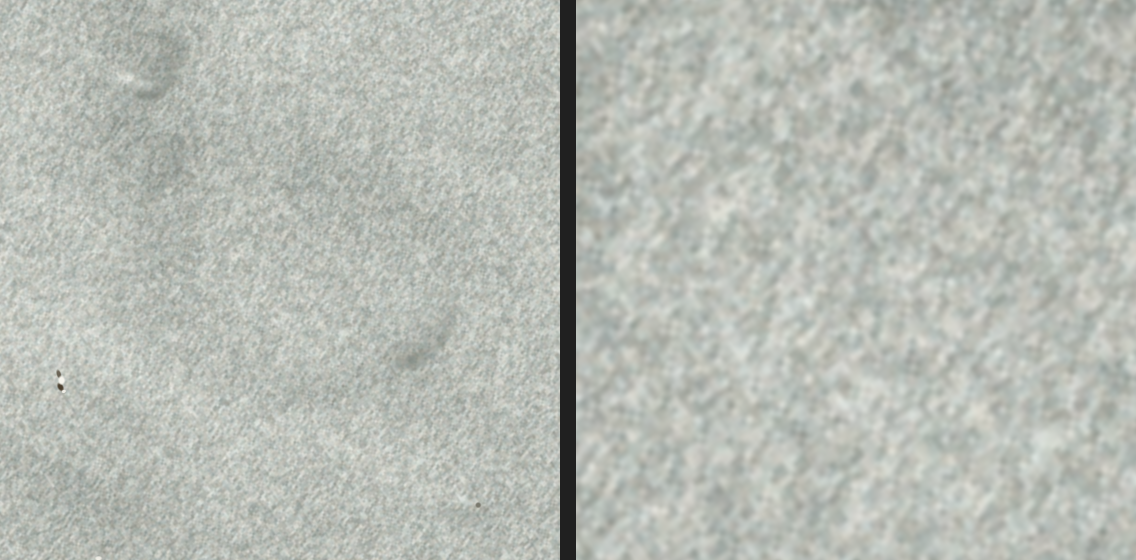
Left: the whole. Right: its middle third, enlarged.
A three.js fragment shader for this texture:

```glsl
varying vec2 vUv;

float hash(vec2 p) {
  vec3 q = fract(p.xyx * vec3(0.1031, 0.1030, 0.0973));
  q += dot(q, q.yzx + 33.33);
  return fract((q.x + q.y) * q.z);
}

// Value noise centred on zero
float noise(vec2 p) {
  vec2 i = floor(p), f = fract(p);
  f = f * f * (3.0 - 2.0 * f);
  return mix(mix(hash(i), hash(i + vec2(1.0, 0.0)), f.x),
             mix(hash(i + vec2(0.0, 1.0)), hash(i + 1.0), f.x), f.y) - 0.5;
}

float fbm(vec2 p) {
  float sum = 0.0, amp = 0.5;
  for (int i = 0; i < 4; i++) {
    sum += amp * noise(p);
    p = mat2(1.6, 1.2, -1.2, 1.6) * p + 17.3;
    amp *= 0.5;
  }
  return sum;
}

vec2 turn(vec2 p, float a) {
  return vec2(cos(a) * p.x + sin(a) * p.y, cos(a) * p.y - sin(a) * p.x);
}

// Soft elliptical patch of light or shade
float patchAt(vec2 p, vec2 centre, vec2 size, float angle) {
  vec2 q = turn(p - centre, angle) / size;
  return exp(-dot(q, q));
}

// Hollow whose shade deepens toward a crisp rim on one side
float hollow(vec2 p, vec2 centre, vec2 size, float angle) {
  vec2 q = turn(p - centre, angle) / size;
  return smoothstep(1.12, 0.84, length(q)) * smoothstep(-0.7, 1.0, q.x);
}

float speck(vec2 p, vec2 centre, vec2 size, float angle) {
  return smoothstep(1.3, 0.5, length(turn(p - centre, angle) / size));
}

void main() {
  vec2 uv = vUv;
  vec2 warped = uv + 0.035 * vec2(fbm(uv * 13.0), fbm(uv * 13.0 + 40.0));

  // Broad undulations
  vec2 slope = turn(uv, -0.5);
  float tone = 0.075 * fbm(slope * vec2(4.0, 8.0) + 5.0);
  tone += 0.03 * fbm(slope * vec2(18.0, 40.0));
  tone -= 0.075 * patchAt(warped, vec2(0.25, 0.97), vec2(0.09, 0.11), 0.0);
  tone -= 0.070 * patchAt(warped, vec2(0.24, 0.75), vec2(0.14, 0.09), -0.5);
  tone -= 0.050 * patchAt(warped, vec2(0.30, 0.55), vec2(0.08, 0.12), -0.3);
  tone -= 0.035 * patchAt(warped, vec2(0.56, 0.69), vec2(0.22, 0.07), -0.3);
  tone -= 0.060 * patchAt(warped, vec2(0.16, 0.12), vec2(0.18, 0.11), -0.3);
  tone -= 0.035 * patchAt(warped, vec2(0.66, 0.32), vec2(0.16, 0.04), 0.2);
  tone -= 0.055 * patchAt(warped, vec2(0.86, 0.07), vec2(0.05, 0.025), 0.2);
  tone += 0.035 * patchAt(warped, vec2(0.03, 0.53), vec2(0.13, 0.20), 0.2);
  tone += 0.050 * patchAt(warped, vec2(0.22, 0.35), vec2(0.15, 0.035), -0.6);
  tone += 0.035 * patchAt(warped, vec2(0.68, 0.17), vec2(0.18, 0.07), -0.4);

  // Hollows with their lit lip
  float shade = 0.09 * hollow(warped, vec2(0.27, 0.895), vec2(0.06, 0.075), -0.7);
  shade += 0.06 * hollow(warped, vec2(0.275, 0.70), vec2(0.045, 0.08), -0.6);
  shade += 0.08 * hollow(warped, vec2(0.735, 0.425), vec2(0.075, 0.085), -0.9);
  shade += 0.07 * patchAt(warped, vec2(0.73, 0.363), vec2(0.045, 0.012), 0.45);
  shade += 0.08 * patchAt(warped, vec2(0.285, 0.84), vec2(0.03, 0.010), 0.35);
  tone -= shade;
  tone += 0.14 * patchAt(warped, vec2(0.24, 0.863), vec2(0.04, 0.009), -0.3);

  // Fine grain, stretched up and to the right
  vec2 grainUv = turn(uv + 0.004 * vec2(noise(uv * 45.0), noise(uv * 45.0 + 9.0)), 0.98);
  float grain = 0.145 * noise(grainUv * vec2(105.0, 190.0) + 300.0);
  grain += 0.115 * noise(turn(uv, 0.6) * 235.0 + 500.0);
  grain += 0.05 * noise(grainUv * vec2(45.0, 85.0) + 800.0);
  tone += grain * (1.0 - 4.0 * clamp(shade, 0.0, 0.15));

  // Faint pink and cyan tints in the grains
  float tint = noise(uv * 150.0 + 70.0);
  vec3 color = vec3(0.735, 0.752, 0.725) + tone * vec3(1.04, 1.0, 1.0);
  color += 0.035 * tint * vec3(1.0, -0.2, -0.5);
  color.b += 0.025 * noise(uv * 130.0 + 210.0);

  // Small debris and glints
  vec3 brown = vec3(0.27, 0.22, 0.15);
  vec3 white = vec3(0.97, 0.96, 0.93);
  color = mix(color, brown, 0.7 * speck(uv, vec2(0.105, 0.332), vec2(0.004, 0.008), 0.3));
  color = mix(color, brown, 0.95 * speck(uv, vec2(0.108, 0.309), vec2(0.005, 0.008), 0.5));
  color = mix(color, white, speck(uv, vec2(0.110, 0.321), vec2(0.006, 0.008), 0.0));
  color = mix(color, white, 0.9 * speck(uv, vec2(0.114, 0.301), vec2(0.004, 0.003), 0.4));
  color = mix(color, white, 0.8 * speck(uv, vec2(0.176, 0.003), vec2(0.006, 0.004), 0.0));
  color = mix(color, vec3(0.42, 0.41, 0.36), 0.8 * speck(uv, vec2(0.854, 0.098), vec2(0.005), 0.0));

  gl_FragColor = vec4(color, 1.0);
}
```
